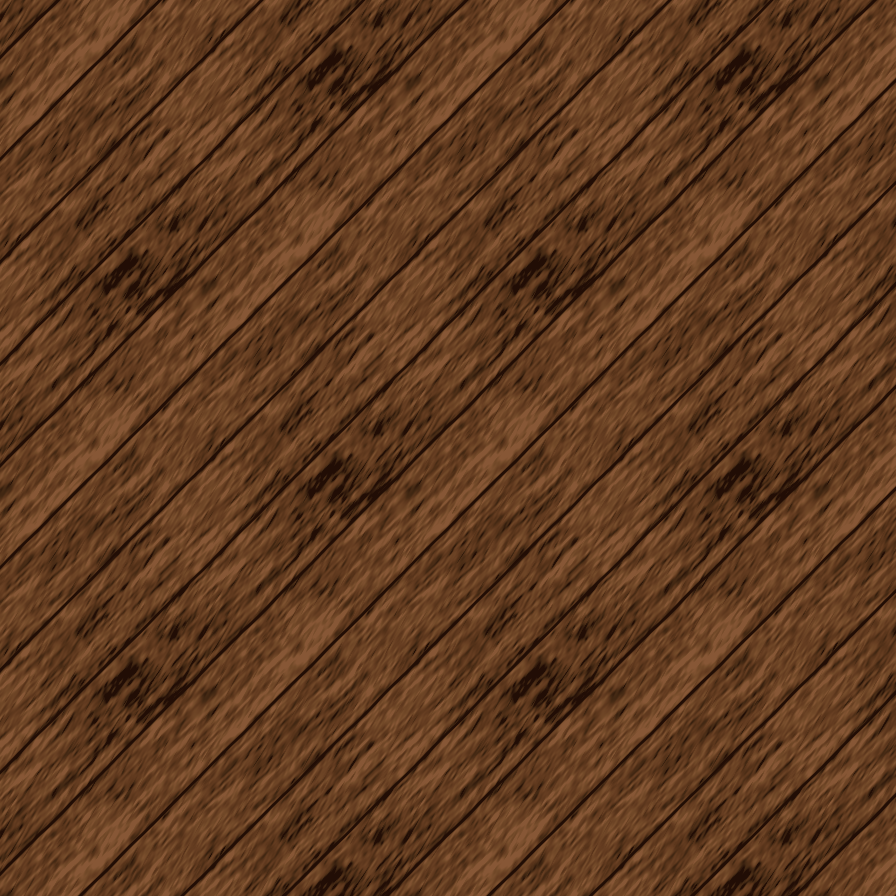
Give the GLSL for this texture, as a WebGL 2 fragment shader.

```glsl
#version 300 es
precision highp float;
// Diagonal dark-brown wooden planks with fibrous grain, stains and worn seams.

#define TILE 0.4557        // side-to-side length of one diamond repeat
#define PLANKS 4.0         // planks in each repeat
#define SHIFT 1.566        // offset of the seams, in planks
#define SEAM 0.017         // half width of a seam, in planks
#define SHADE 0.10         // reach of the soft shadow beside a seam
#define FIBRE 3.0          // contrast of the fine fibres
#define STREAK 2.7         // contrast of the long streaks
#define FLECK 2.6          // contrast of the short leaning flecks
#define STAIN 1.7          // strength of the dark stains
#define TONE 3.35          // average step on the wood ramp

uniform vec2 u_resolution;
out vec4 fragColor;

const vec3 WOOD[6] = vec3[6](
  vec3(0.13, 0.05, 0.02), vec3(0.25, 0.15, 0.07), vec3(0.34, 0.20, 0.10),
  vec3(0.40, 0.24, 0.13), vec3(0.45, 0.29, 0.16), vec3(0.53, 0.34, 0.21));

// Integer hash of a cell and a seed, 0 to 1
float hash(vec2 cell, float seed) {
  uvec3 k = uvec3(cell, seed);
  uint h = k.x * 1597334677u ^ k.y * 3812015801u ^ (k.z + 1u) * 2798796415u;
  h = (h ^ (h >> 16)) * 2246822519u;
  h = (h ^ (h >> 13)) * 3266489917u;
  return float((h ^ (h >> 16)) >> 8) / 16777216.0;
}

// Value noise that wraps after period cells
float noise(vec2 p, vec2 period, float seed) {
  vec2 cell = floor(p), w = fract(p);
  w = w * w * (3.0 - 2.0 * w);
  vec2 a = mod(cell, period), b = mod(cell + 1.0, period);
  return mix(mix(hash(a, seed), hash(vec2(b.x, a.y), seed), w.x),
             mix(hash(vec2(a.x, b.y), seed), hash(b, seed), w.x), w.y);
}

// Noise with the given cell counts along and across one plank
float grain(vec2 p, vec2 cells, float seed) {
  return noise(p * cells, cells, seed);
}

// Distance from a to b on a circle of the given length
float wrapDistance(float a, float b, float len) {
  return abs(mod(a - b + 0.5 * len, len) - 0.5 * len);
}

vec3 woodRamp(float tone) {
  vec3 colour = WOOD[0];
  for (int i = 1; i < 6; i++)
    colour = mix(colour, WOOD[i], clamp(tone - float(i - 1), 0.0, 1.0));
  return colour;
}

void main() {
  vec2 uv = gl_FragCoord.xy / u_resolution;
  float pixel = PLANKS * 1.414 / (TILE * min(u_resolution.x, u_resolution.y));

  // Rotated frame: along the planks, and counted across them
  float along = fract((uv.x + uv.y) / TILE);
  float row = (uv.x + 1.0 - uv.y) / TILE * PLANKS - SHIFT;
  row += 0.012 * (noise(vec2(along * 9.0, 0.0), vec2(9.0, 1.0), 90.0) - 0.5);
  float plank = mod(floor(row), PLANKS);
  float across = fract(row);
  float seed = plank * 10.0;

  // Nearly straight grain; short flecks lean a little off the plank direction
  float bend = 0.07 * (grain(vec2(along, across), vec2(3.0, 2.0), seed) - 0.5);
  vec2 straight = vec2(along, across + bend);
  vec2 leaning = straight + vec2(0.0, along);

  float broad = grain(straight, vec2(3.0, 4.0), seed + 1.0) - 0.5;
  float streak = grain(straight, vec2(5.0, 15.0), seed + 2.0) - 0.5;
  float fibre = grain(straight, vec2(15.0, 31.0), seed + 3.0) - 0.5;
  float fleck = grain(leaning, vec2(32.0, 35.0), seed + 4.0) - 0.5;
  float pores = smoothstep(0.72, 0.95, grain(leaning, vec2(18.0, 33.0), seed + 5.0));

  float tone = TONE + 1.2 * broad + STREAK * streak + FIBRE * fibre
             + FLECK * fleck - 1.1 * pores;

  // One plank is paler, with a lit ridge beside its seam
  float pale = 1.0 - step(0.5, abs(plank - 3.0));
  tone += pale * (0.3 + 0.5 * (1.0 - smoothstep(0.0, 0.12, abs(across - 0.84))));

  // Blotchy stains gather on one plank and touch its neighbour
  float patches = grain(straight, vec2(9.0, 9.0), seed + 6.0) * 0.6
                + grain(leaning, vec2(28.0, 19.0), seed + 7.0) * 0.4;
  float nearStain = 1.0 - smoothstep(0.08, 0.42, wrapDistance(along, 0.89, 1.0));
  float stained = plank == 2.0 ? 1.0 : plank == 1.0 ? 0.45 : 0.1;
  tone -= STAIN * stained * nearStain
        * (0.3 + smoothstep(0.42, 0.66, patches)) * smoothstep(0.0, 0.25, across);

  // Seams: soft shadow, dark gap, and one knot that widens the gap
  float edge = min(across, 1.0 - across);
  float wear = 0.8 + 0.4 * noise(vec2(along * 8.0, floor(row)), vec2(8.0, PLANKS), 91.0);
  float knot = length(vec2(wrapDistance(along, 0.08, 1.0) / 0.06,
                           wrapDistance(row, 1.0, PLANKS) / 0.07));
  float gap = 1.0 - smoothstep(SEAM * wear - 0.5 * pixel, SEAM * wear + pixel, edge);
  gap = max(gap, 0.85 * (1.0 - smoothstep(0.4, 1.1, knot + 0.6 * fibre)));
  tone -= 1.1 * (1.0 - smoothstep(0.0, SHADE, edge));
  tone = mix(tone, 0.0, gap);

  fragColor = vec4(woodRamp(tone), 1.0);
}
```
